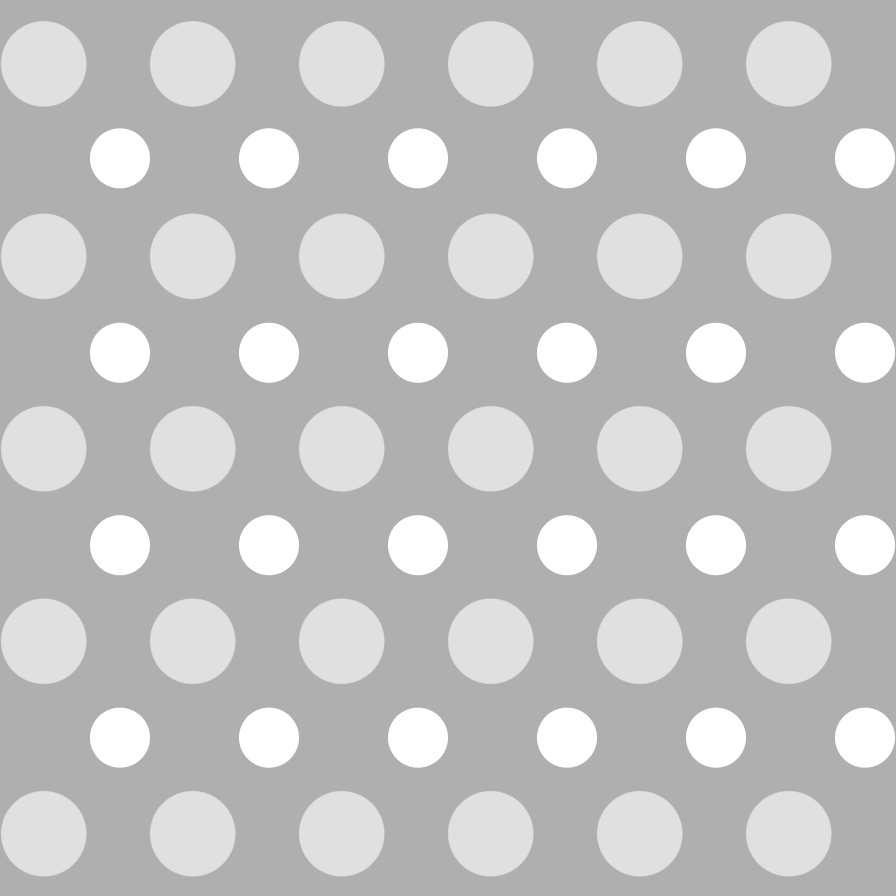
Give the GLSL for this pattern, as a Shadertoy shader.

```glsl
// Staggered polka dots: six columns of large pale dots in five rows, with
// four rows of small white dots between them, on flat mid grey.
// Each dot set is a bounded lattice of circle distances with soft edges.

const vec3 GROUND = vec3(0.686);
const vec3 PALE   = vec3(0.878);
const vec3 WHITE  = vec3(1.0);
const vec3 WARM   = vec3(0.84, 0.79, 0.73);

// Spacing of both lattices, in canvas heights
const vec2 PITCH = vec2(0.1663, 0.2148);

// Signed distance to the nearest dot of a lattice of count.x by count.y dots.
// The last row is raised by topLift.
float dotLattice(vec2 p, vec2 first, vec2 count, float radius, float topLift) {
    vec2 cell = clamp(round((p - first) / PITCH), vec2(0.0), count - 1.0);
    vec2 centre = first + cell * PITCH;
    centre.y += topLift * step(count.y - 1.5, cell.y);
    return length(p - centre) - radius;
}

// Coverage of a shape, smoothed over one pixel
float coverage(float dist, float pixel) {
    return clamp(0.5 - dist / pixel, 0.0, 1.0);
}

void mainImage(out vec4 fragColor, in vec2 fragCoord) {
    float pixel = 1.0 / iResolution.y;
    vec2 p = fragCoord * pixel;

    float large = dotLattice(p, vec2(0.0488, 0.0695), vec2(6.0, 5.0), 0.0479, 0.0);
    float small = dotLattice(p, vec2(0.1339, 0.1767), vec2(6.0, 4.0), 0.0335, 0.0022);

    // Large dots carry a hairline warm rim
    vec3 color = mix(GROUND, WARM, coverage(large, pixel));
    color = mix(color, PALE, coverage(large + 0.0006, pixel));
    color = mix(color, WHITE, coverage(small, pixel));

    fragColor = vec4(color, 1.0);
}
```
